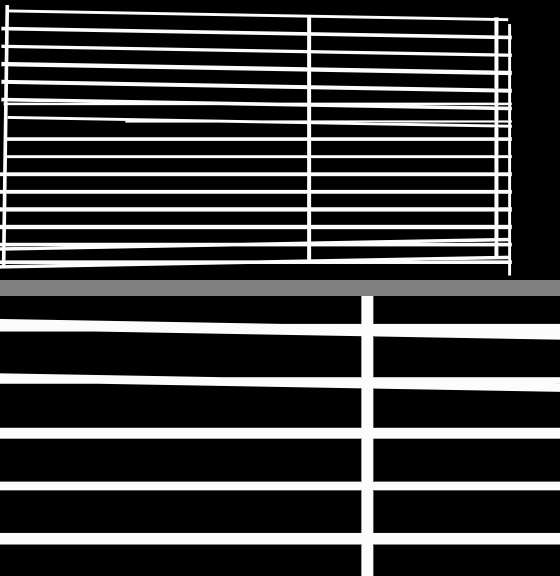
Top: the whole. Bottom: its middle third, enlarged.
Write a WebGL 2 fragment shader that draws this pattern.

```glsl
#version 300 es
precision highp float;
// White wire rack on black: seven tilted rails above ten level rails and two
// rising ones, tied together by four uprights. Every wire is a square-ended
// bar distance, and the rails are stacked in loops with slightly uneven widths.

uniform vec2 u_resolution;
out vec4 outColor;

const vec3 BACKGROUND = vec3(0.0);
const vec3 WIRE = vec3(0.99);

const int TILTED_COUNT = 7;
const int LEVEL_COUNT = 10;
const int RISING_COUNT = 2;

// Rail thicknesses from top to bottom, in canvas heights
const float TILTED_WIDTH[7] = float[7](
    0.0104, 0.0130, 0.0117, 0.0156, 0.0143, 0.0130, 0.0104);
const float LEVEL_WIDTH[10] = float[10](
    0.0091, 0.0078, 0.0130, 0.0104, 0.0138,
    0.0138, 0.0156, 0.0156, 0.0130, 0.0130);

// Signed distance to a square-ended bar from a to b
float barDistance(vec2 p, vec2 a, vec2 b, float width) {
    vec2 span = b - a;
    float len = length(span);
    vec2 dir = span / len;
    vec2 rel = p - 0.5 * (a + b);
    vec2 local = vec2(dot(rel, dir), dot(rel, vec2(-dir.y, dir.x)));
    vec2 q = abs(local) - 0.5 * vec2(len, width);
    return length(max(q, 0.0)) + min(max(q.x, q.y), 0.0);
}

// Rail given by its height at x = 0, its slope and its left and right ends
float railDistance(vec2 p, float height, float slope, vec2 ends, float width) {
    vec2 a = vec2(ends.x, height + slope * ends.x);
    vec2 b = vec2(ends.y, height + slope * ends.y);
    return barDistance(p, a, b, width);
}

float tiltedRails(vec2 p) {
    float d = 1e3;
    for (int i = 0; i < TILTED_COUNT; i++) {
        bool outermost = i == 0 || i == TILTED_COUNT - 1;
        vec2 ends = vec2(outermost ? 0.026 : 0.005, i == 0 ? 1.815 : 1.828);
        float height = 0.9615 - 0.0634 * float(i);
        d = min(d, railDistance(p, height, -0.0175, ends, TILTED_WIDTH[i]));
    }
    return d;
}

float levelRails(vec2 p) {
    float d = 1e3;
    for (int i = 0; i < LEVEL_COUNT; i++) {
        float left = i == 1 ? 0.448 : (i < 4 ? 0.013 : 0.0);
        float height = 0.6289 - 0.0628 * float(i);
        d = min(d, railDistance(p, height, 0.0, vec2(left, 1.828), LEVEL_WIDTH[i]));
    }
    return d;
}

float risingRails(vec2 p) {
    float d = 1e3;
    for (int i = 0; i < RISING_COUNT; i++) {
        float height = 0.1107 - 0.0638 * float(i);
        d = min(d, railDistance(p, height, 0.0186, vec2(0.0, 1.823), 0.0125));
    }
    return d;
}

float uprights(vec2 p) {
    float leaning = barDistance(p, vec2(0.013, 0.050), vec2(0.026, 0.982), 0.0130);
    float middle = barDistance(p, vec2(1.104, 0.070), vec2(1.104, 0.943), 0.0143);
    float inner = barDistance(p, vec2(1.773, 0.075), vec2(1.773, 0.938), 0.0143);
    float outer = barDistance(p, vec2(1.820, 0.016), vec2(1.820, 0.914), 0.0104);
    return min(min(leaning, middle), min(inner, outer));
}

void main() {
    // Canvas height is one unit
    vec2 p = gl_FragCoord.xy / u_resolution.y;
    float pixel = 1.0 / u_resolution.y;

    float rails = min(tiltedRails(p), min(levelRails(p), risingRails(p)));
    float d = min(rails, uprights(p));

    // Edge smoothing over one pixel
    float coverage = clamp(0.5 - d / pixel, 0.0, 1.0);
    outColor = vec4(mix(BACKGROUND, WIRE, coverage), 1.0);
}
```
